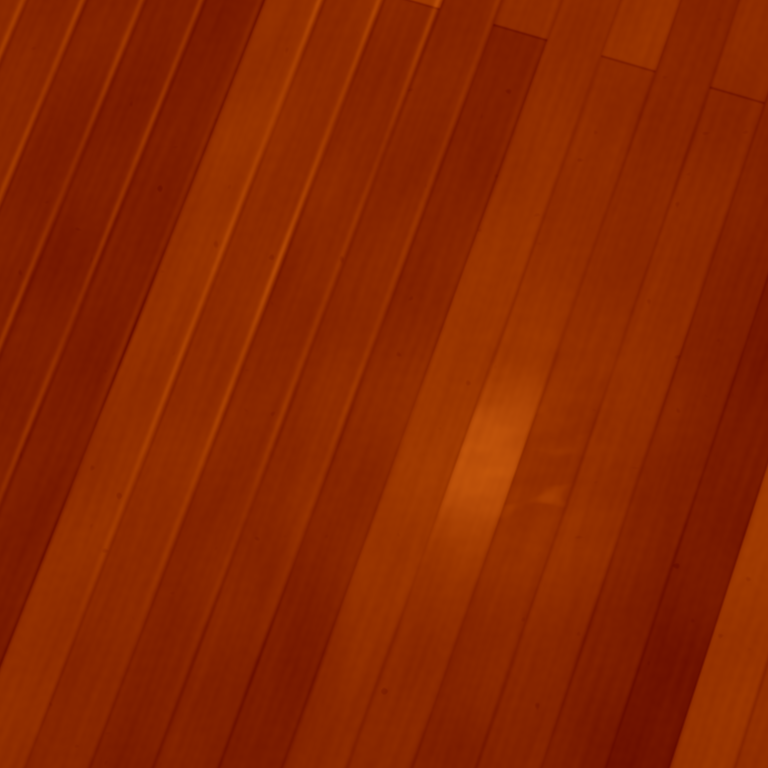
This texture is drawn by a Shadertoy shader. Its source:

```glsl
#define DARK_WOOD vec3(0.46, 0.09, 0.0)
#define LIGHT_WOOD vec3(0.77, 0.34, 0.04)
#define BOARD_WIDTH vec2(0.0840, 0.0773)   // at the bottom and top edge
#define FIRST_SEAM vec2(-0.052, 0.345)     // x at the bottom and top edge
#define ALONG vec2(0.347, 0.938)
#define SEAM_WIDTH 0.04
#define RIDGE_WIDTH 0.05
#define GLOW_CENTER vec2(0.635, 0.42)
#define SHINY_BOARD 6.0
#define GRAIN 0.07
#define MOTTLE 0.10

// Base lightness of each board, left to right
const float TONE[18] = float[18](
    0.24, 0.22, 0.13, 0.10, 0.09, 0.38, 0.30, 0.22, 0.22,
    0.13, 0.32, 0.28, 0.21, 0.25, 0.13, 0.02, 0.50, 0.42);

vec2 hashGradient(vec2 cell) {
    vec3 p = fract(cell.xyx * vec3(0.1031, 0.1030, 0.0973));
    p += dot(p, p.yzx + 33.33);
    float angle = 6.2832 * fract((p.x + p.y) * p.z);
    return vec2(cos(angle), sin(angle));
}

float gradientNoise(vec2 p) {
    vec2 i = floor(p), f = fract(p);
    vec2 u = f * f * f * (f * (f * 6.0 - 15.0) + 10.0);
    vec2 e = vec2(0.0, 1.0);
    float low = mix(dot(hashGradient(i), f),
                    dot(hashGradient(i + e.yx), f - e.yx), u.x);
    float high = mix(dot(hashGradient(i + e), f - e),
                     dot(hashGradient(i + 1.0), f - 1.0), u.x);
    return mix(low, high, u.y);
}

float bell(float x, float width) {
    x /= width;
    return exp(-x * x);
}

// Lightness of one board, with its grain, end joint and reflection
float boardLight(float id, vec2 uv, float across, float along, float pixel) {
    float light = TONE[int(clamp(id + 5.0, 0.0, 17.0))];
    vec2 shift = vec2(id * 7.3, id * 3.7);

    light += GRAIN * gradientNoise(vec2(across * 9.0, along * 7.0) + shift);
    light += MOTTLE * gradientNoise(vec2(across * 1.2, along * 6.0) + shift);

    // End joints step along one line on every second board
    if (id > 1.0 && mod(id, 2.0) < 0.5) {
        float h = uv.y - 0.956 + 0.29 * (uv.x - 0.684);
        float soft = max(0.002, pixel);
        light += (0.2 - 0.04 * (id - 4.0)) * smoothstep(-soft, soft, h);
        light -= 0.22 * bell(h, soft);
    }

    // Sharp sheen on one board, a weak broken one on the next
    float ripple = gradientNoise(vec2(across * 1.5, uv.y * 45.0));
    if (id == SHINY_BOARD)
        light += (0.42 + 0.12 * ripple) * bell(along - 0.595, 0.095);
    if (id == SHINY_BOARD + 1.0)
        light += 0.25 * smoothstep(0.15, 0.5, ripple) * bell(along - 0.61, 0.07);
    return light;
}

void mainImage(out vec4 fragColor, in vec2 fragCoord) {
    vec2 uv = fragCoord / iResolution.xy;
    float pixel = 1.0 / iResolution.y;

    // Board coordinates: the seams spread slightly toward the bottom
    float width = mix(BOARD_WIDTH.x, BOARD_WIDTH.y, uv.y);
    float across = (uv.x - mix(FIRST_SEAM.x, FIRST_SEAM.y, uv.y)) / width;
    float along = dot(uv, ALONG);
    float seam = floor(across + 0.5);
    float edge = across - seam;
    float aa = pixel / width;

    // Boards on both sides of the nearest seam
    float soft = max(0.025, aa);
    float light = mix(boardLight(seam - 1.0, uv, across, along, pixel),
                      boardLight(seam, uv, across, along, pixel),
                      smoothstep(-soft, soft, edge));

    // Broad lamp glow, stretched along the boards
    vec2 d = uv - GLOW_CENTER;
    float side = dot(d, vec2(ALONG.y, -ALONG.x));
    float reach = dot(d, ALONG);
    light += 0.23 * bell(side, 0.20) * bell(reach, 0.27);
    light -= 0.08 * (1.0 - smoothstep(0.0, 0.35, uv.y));
    float ripples = gradientNoise(vec2(across * 0.8, uv.y * 38.0));
    light += 0.10 * ripples * bell(uv.x - 0.71, 0.11) * bell(uv.y - 0.43, 0.16);

    // Dark grooves, with lit ridges beside those on the left
    float wear = 0.8 + 0.7 * gradientNoise(vec2(seam * 5.1, along * 6.0));
    float lit = (1.0 - smoothstep(2.0, 6.0, seam)) * smoothstep(0.0, 0.6, uv.y);
    lit *= seam == 0.0 ? 0.45 : 1.0;
    light -= (seam == 0.0 ? 0.25 : 0.17) * wear * bell(edge, max(SEAM_WIDTH, aa));
    light += 0.34 * lit * wear * bell(edge + 0.085, max(RIDGE_WIDTH, aa));

    // Soft stains, fine texture and sparse specks
    light += 0.05 * gradientNoise(uv * 9.0);
    light += 0.04 * gradientNoise(uv * 90.0);
    light -= 0.15 * smoothstep(0.48, 0.65, gradientNoise(uv * 55.0 + 8.0));

    vec3 color = mix(DARK_WOOD, LIGHT_WOOD, light);
    color.b = LIGHT_WOOD.b * smoothstep(0.45, 1.0, light);
    fragColor = vec4(clamp(color, 0.0, 1.0), 1.0);
}
```
